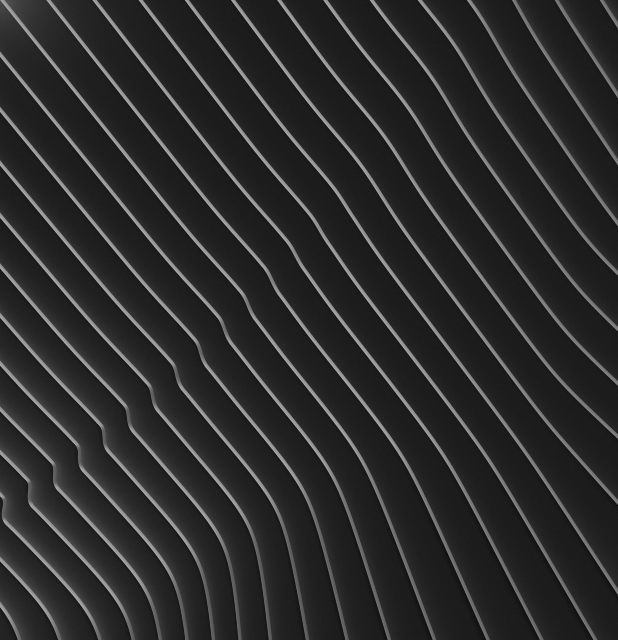
A Shadertoy shader for this background:

```glsl
// Dark stacked panels with thin grey rims that sweep diagonally, kink and bend.

float hash(vec2 p) {
    vec3 q = fract(p.xyx * 0.1031);
    q += dot(q, q.yzx + 33.33);
    return fract((q.x + q.y) * q.z);
}

// Smooth version of max(t, 0)
float softRamp(float t, float width) {
    return 0.5 * (t + sqrt(t * t + width * width));
}

float bell(float t) {
    return exp(-t * t);
}

// Horizontal position of rim k at depth y below the top edge
float rimX(float k, float y) {
    float slope = 0.8 - 0.012 * k;
    float x = 0.004 + 0.072 * k + slope * y;

    // Diagonal ridge: a small bulge followed by a dent
    float t = y - (0.456 - 0.0384 * k - 0.00065 * k * k);
    float dent = max(0.014 - 0.0028 * k, 0.0);
    x += 0.009 * bell((t - 0.01) / 0.07);
    x -= dent * smoothstep(0.0, 0.045, t) * exp(-max(t, 0.0) / 0.12);

    // Lower elbow: the rims turn towards vertical
    float elbowY = min(0.712 + 0.0265 * max(-k, 0.0), 0.965);
    float endSlope = clamp(0.37 + 0.07 * k, 0.06, slope);
    x -= (slope - endSlope) * softRamp(y - elbowY, 0.05);

    // Right side: the rims flatten out
    float flare = 0.36 * smoothstep(4.0, 6.0, k) * (1.0 - smoothstep(9.0, 10.5, k));
    x += flare * softRamp(y - (1.015 - 0.07 * k), 0.04);
    return x;
}

void mainImage(out vec4 fragColor, in vec2 fragCoord) {
    float pixel = 1.0 / iResolution.y;
    vec2 p = fragCoord * pixel;
    p.y = 1.0 - p.y;

    // Find the rims on either side, and cover the nearest one
    float leftX = -1.0, rightX = 3.0;
    float rim = 0.0, rimSlope = 0.8, across = 0.0;
    for (int i = -15; i <= 16; i++) {
        float k = float(i);
        float x = rimX(k, p.y);
        float slope = (rimX(k, p.y + 0.002) - x) / 0.002;
        float d = (p.x - x) / sqrt(1.0 + slope * slope);
        if (x <= p.x) leftX = max(leftX, x);
        else rightX = min(rightX, x);
        float cover = 1.0 - smoothstep(-0.6 * pixel, 0.6 * pixel, abs(d) - 0.0027);
        if (cover > rim) {
            rim = cover;
            rimSlope = slope;
            across = d / 0.003;
        }
    }
    float gap = clamp((p.x - leftX) / (rightX - leftX), 0.0, 1.0);

    // Panel faces: soft light beside each rim, stronger in some regions
    float lowerLeft = bell(length((p - vec2(0.02, 0.78)) * vec2(2.6, 3.0)));
    float leftSide = bell(p.x / 0.3) * smoothstep(0.05, 0.3, p.y);
    float upperRight = bell(length((p - vec2(0.95, 0.08)) * vec2(2.8, 2.4)));
    float bottom = smoothstep(0.65, 0.85, p.y);
    float shade = 0.108;
    shade += 0.13 * lowerLeft * exp(-1.8 * gap);
    shade += (0.045 + 0.05 * leftSide + 0.09 * upperRight + 0.03 * bottom) * exp(-5.5 * gap);
    shade -= 0.045 * smoothstep(0.8, 1.0, gap) * (0.4 + 0.6 * max(lowerLeft, bottom));

    // Light in the upper left corner
    shade += 0.2 * exp(-length(p * vec2(1.0, 1.4)) / 0.075);

    // Rims dim where they steepen and towards the right
    float rimTone = mix(0.37, 0.61, smoothstep(0.15, 0.75, rimSlope));
    rimTone -= 0.13 * smoothstep(0.55, 0.95, p.x);
    rimTone *= 1.0 - 0.12 * across;
    shade = mix(shade, rimTone, rim);

    // Fine grain
    shade += 0.008 * (hash(floor(p * 512.0)) - 0.5);
    fragColor = vec4(vec3(shade), 1.0);
}
```
